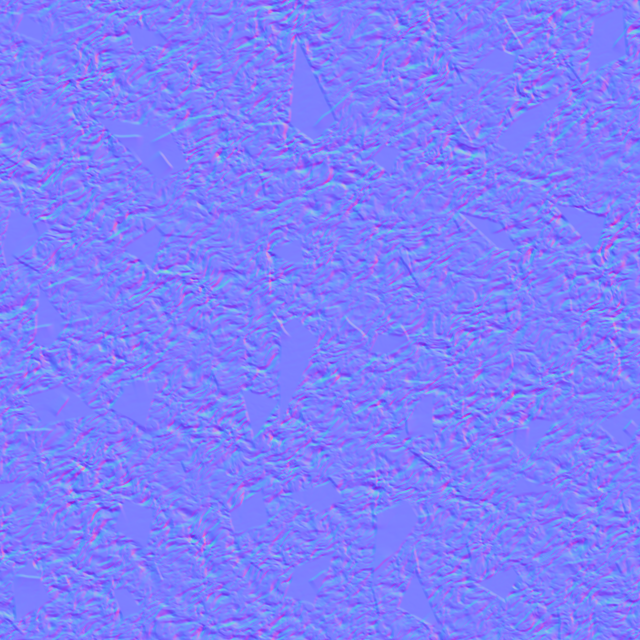
Write a Shadertoy shader that draws this texture map.

```glsl
#define RELIEF 1.1       // overall slope strength
#define GRAIN 48.0       // coarsest grain cells per canvas
#define GRAIN_ANGLE 0.45 // main direction of the grain, radians
#define CREASES 13.0     // crease cells per canvas
#define CREASE_STEP 0.0015
#define CREASE_WIDTH 0.0026
#define CHIPS 7.0        // flat chip cells per canvas
#define CHIP_SHARE 0.6
#define CHIP_EDGE 0.003
#define SAMPLE_STEP 0.0014
#define LEAN 0.7         // favours steep faces to the right

vec2 hash2(vec2 p) {
    vec3 q = fract(vec3(p.xyx) * vec3(0.1031, 0.1030, 0.0973));
    q += dot(q, q.yzx + 33.33);
    return fract((q.xx + q.yz) * q.zy);
}

mat2 rotation(float a) {
    float c = cos(a), s = sin(a);
    return mat2(c, -s, s, c);
}

float cornerSlope(vec2 cell, vec2 offset) {
    return dot(hash2(cell + 57.0) * 2.0 - 1.0, offset);
}

float gradientNoise(vec2 p) {
    vec2 i = floor(p), f = p - i;
    vec2 u = f * f * f * (f * (f * 6.0 - 15.0) + 10.0);
    vec2 e = vec2(1, 0);
    float low = mix(cornerSlope(i, f), cornerSlope(i + e, f - e), u.x);
    float high = mix(cornerSlope(i + e.yx, f - e.yx), cornerSlope(i + 1.0, f - 1.0), u.x);
    return mix(low, high, u.y);
}

// Crumpled grain: stretched octaves, each weighted by its slope
float grainHeight(vec2 p) {
    vec2 warp = vec2(gradientNoise(p * 22.0), gradientNoise(p * 22.0 + 91.0));
    vec2 q = rotation(GRAIN_ANGLE) * (p + 0.014 * warp) * vec2(1.0);
    q *= vec2(0.75, 1.15);
    float height = 0.0, freq = GRAIN, slope = 0.21;
    for (int i = 0; i < 3; i++) {
        float n = gradientNoise(q * freq + float(i) * 37.0);
        float fold = 0.24 - 1.3 * sqrt(n * n + 0.004);
        height += slope * mix(n, fold, 0.45) / freq;
        q = rotation(i == 0 ? 0.5 : -0.8) * q;
        freq *= 1.88;
        slope = i == 0 ? 0.29 : 0.24;
    }
    float roughness = 1.0 + 1.1 * gradientNoise(p * 10.0 + 13.0);
    return height * roughness;
}

// Scattered four-sided chips press the grain flat
float flattenChips(vec2 p, float height) {
    vec2 cell = floor(p * CHIPS);
    for (int k = 0; k < 9; k++) {
        vec2 id = cell + vec2(k % 3, k / 3) - 1.0;
        vec2 rnd = hash2(id + 211.0), shape = hash2(id + 307.0);
        if (rnd.x > CHIP_SHARE) continue;
        vec2 q = p - (id + 0.2 + 0.6 * hash2(id + 401.0)) / CHIPS;
        float d = -1.0;
        for (int side = 0; side < 4; side++) {
            vec2 jitter = hash2(id * 4.0 + float(side) * 17.0 + 503.0);
            float a = shape.x * 6.28 + float(side) * 1.57 + (jitter.x - 0.5) * 1.3;
            float reach = mix(0.07, 0.27, jitter.y) / CHIPS;
            d = max(d, dot(q, vec2(cos(a), sin(a))) - reach);
        }
        float level = (shape.y - 0.5) * 0.002;
        height = mix(height, level, 0.94 * smoothstep(CHIP_EDGE, -CHIP_EDGE, d));
    }
    return height;
}

// Tapered creases: a steep face on one side, a gentle fall on the other
float creaseHeight(vec2 p) {
    vec2 cell = floor(p * CREASES);
    float height = 0.0;
    for (int k = 0; k < 9; k++) {
        vec2 id = cell + vec2(k % 3, k / 3) - 1.0;
        vec2 rnd = hash2(id + 613.0), form = hash2(id + 719.0);
        float angle = GRAIN_ANGLE + (rnd.x - 0.5) * 1.1 + (rnd.y > 0.75 ? 1.6 : 0.0);
        vec2 q = p - (id + 0.2 + 0.6 * hash2(id + 811.0)) / CREASES;
        q = rotation(angle) * q;
        q.y += 0.004 * gradientNoise(vec2(q.x * 45.0, id.x + id.y * 7.3));
        float across = form.x < 0.3 ? q.y : -q.y;
        float reach = mix(0.15, 0.6, form.y * form.y) / CREASES;
        float taper = smoothstep(reach, reach * 0.5, abs(q.x));
        float face = smoothstep(-CREASE_WIDTH, CREASE_WIDTH, across);
        height += CREASE_STEP * taper * face * exp(-max(across, 0.0) / 0.011);
    }
    return height;
}

float surface(vec2 p) {
    return flattenChips(p, grainHeight(p)) + creaseHeight(p);
}

void mainImage(out vec4 fragColor, in vec2 fragCoord) {
    vec2 p = fragCoord / iResolution.y + 3.0;
    vec2 e = vec2(SAMPLE_STEP, 0);

    // Slope by central differences
    vec2 slope = vec2(surface(p - e) - surface(p + e),
                      surface(p - e.yx) - surface(p + e.yx));
    slope *= RELIEF / (2.0 * SAMPLE_STEP);
    slope.x += LEAN * (slope.x * slope.x - 0.03);

    // Unit normal packed into colour
    vec3 normal = normalize(vec3(slope, 1.0));
    fragColor = vec4(normal * 0.5 + 0.5, 1.0);
}
```
